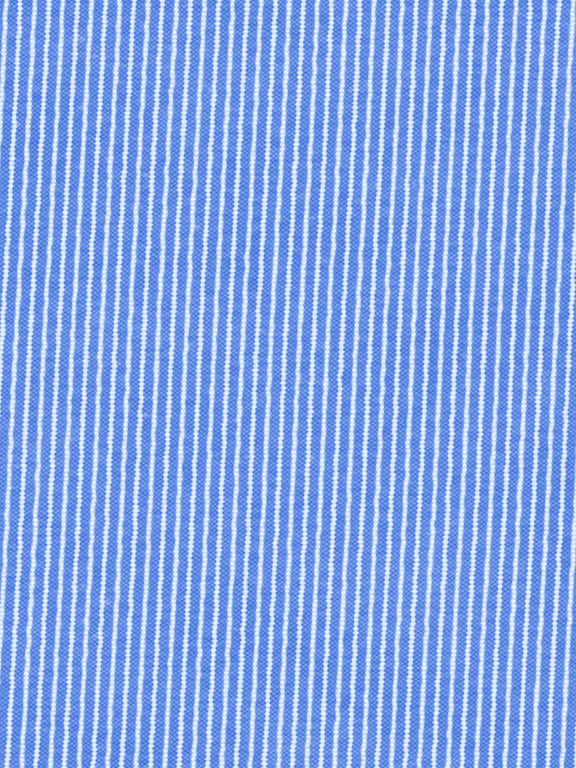
Write a Shadertoy shader that draws this texture.

```glsl
#define STRIPES 40.6
#define WEFT_ROWS 170.0
#define WARP_THREADS 5.0
#define SLANT 0.07
#define STRIPE_PHASE 0.41
#define STRIPE_HALF_WIDTH 0.155
#define EDGE_SOFTNESS 0.10
#define WOBBLE 0.07
#define WEAR 0.22

const float TAU = 6.2831853;
const vec3 DEEP_BLUE  = vec3(0.26, 0.43, 0.84);
const vec3 LIGHT_BLUE = vec3(0.53, 0.68, 0.94);
const vec3 PALE_YARN  = vec3(0.78, 0.85, 0.96);
const vec3 WHITE_YARN = vec3(0.91, 0.96, 0.99);

vec2 hashGradient(vec2 cell) {
    vec3 p = fract(cell.xyx * vec3(0.1031, 0.1030, 0.0973));
    p += dot(p, p.yzx + 33.33);
    float angle = TAU * fract((p.x + p.y) * p.z);
    return vec2(cos(angle), sin(angle));
}

float gradientNoise(vec2 p) {
    vec2 i = floor(p), f = fract(p);
    vec2 u = f * f * f * (f * (f * 6.0 - 15.0) + 10.0);
    vec2 e = vec2(0.0, 1.0);
    float bottom = mix(dot(hashGradient(i), f),
                       dot(hashGradient(i + e.yx), f - e.yx), u.x);
    float top = mix(dot(hashGradient(i + e.xy), f - e.xy),
                    dot(hashGradient(i + e.yy), f - e.yy), u.x);
    return 1.4 * mix(bottom, top, u.y);
}

void mainImage(out vec4 fragColor, in vec2 fragCoord) {
    vec2 uv = fragCoord / iResolution.xy;

    // Leaning warp with a gentle bend, and slightly uneven weft rows
    float bend = 0.10 * gradientNoise(uv * vec2(2.0, 3.0) + 4.7);
    float jitter = WOBBLE * gradientNoise(uv * vec2(STRIPES, 70.0));
    float warp = (uv.x - SLANT * (uv.y - 1.0)) * STRIPES - STRIPE_PHASE + bend + jitter;
    float weft = uv.y * WEFT_ROWS + 0.35 * gradientNoise(uv * vec2(9.0, 14.0));

    // Fade detail that is finer than the pixel grid
    float stripePixel = STRIPES / iResolution.x;
    float rowPixel = WEFT_ROWS / iResolution.y;
    float detail = 1.0 - smoothstep(0.4, 0.8, rowPixel);

    // Staggered plain weave
    float row = cos(TAU * weft) * detail;
    float weave = row * cos(0.5 * TAU * WARP_THREADS * warp);

    // Slubs along the yarns and broad tonal wear
    float slub = gradientNoise(uv * vec2(26.0, WEFT_ROWS));
    float grain = gradientNoise(uv * vec2(190.0, 240.0) + 17.0);
    float tone = gradientNoise(uv * vec2(3.0, 9.0) + 2.3);
    float blueLevel = 0.46 + 0.40 * weave + WEAR * (slub + 0.8 * grain + 0.4 * tone);
    vec3 color = mix(DEEP_BLUE, LIGHT_BLUE, clamp(blueLevel, 0.0, 1.15));

    // Beaded white yarn
    float offCentre = abs(fract(warp) - 0.5);
    float fromStripe = 0.5 - offCentre;
    float halfWidth = STRIPE_HALF_WIDTH + 0.025 * row + 0.025 * grain;
    float soft = max(EDGE_SOFTNESS, 0.7 * stripePixel);
    float stripe = 1.0 - smoothstep(halfWidth - soft, halfWidth + soft, fromStripe);
    float bead = clamp(0.65 + 0.30 * row + WEAR * (slub + grain), 0.0, 1.0);
    color = mix(color, mix(PALE_YARN, WHITE_YARN, bead), stripe);

    // Sparse pale lint
    float lint = smoothstep(0.62, 0.85, gradientNoise(uv * vec2(45.0, 90.0) + 8.1));
    color = mix(color, PALE_YARN, 0.35 * lint);

    fragColor = vec4(clamp(color, 0.0, 1.0), 1.0);
}
```
